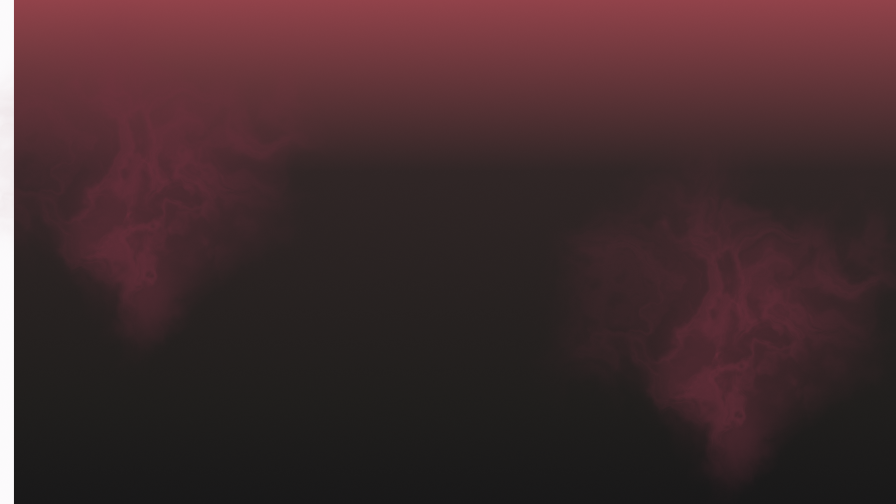
This background is drawn by a WebGL 2 fragment shader. Its source:

```glsl
#version 300 es
precision highp float;
// Dark red gradient with two drifting smoke plumes and a pale strip at the left.

uniform vec2 u_resolution;
out vec4 fragColor;

// Colours
const vec3 FLOOR_COLOR = vec3(0.098, 0.096, 0.098);
const vec3 LOW_COLOR = vec3(0.127, 0.120, 0.114);
const vec3 HORIZON_COLOR = vec3(0.190, 0.150, 0.150);
const vec3 TOP_COLOR = vec3(0.570, 0.260, 0.290);
const vec3 STRIP_COLOR = vec3(0.985, 0.980, 0.985);
const vec3 SMOKE_COLOR = vec3(0.470, 0.195, 0.255);

// Layout, in units of the canvas height
const float LOW_Y = 0.20;
const float HORIZON_Y = 0.66;
const float STRIP_WIDTH = 0.0275;
const float DESIGN_ASPECT = 16.0 / 9.0;
const float SMOKE_OPACITY = 0.60;
const vec2 RIGHT_PLUME = vec2(1.505, 0.086);
const vec2 PLUME_STEP = vec2(-1.168, 0.278);

// Plume lobes measured from its lower tip: centre, radius, strength
const int LOBE_COUNT = 8;
const vec4 LOBES[LOBE_COUNT] = vec4[](
    vec4(-0.015, 0.055, 0.070, 0.60),
    vec4(-0.105, 0.155, 0.125, 0.72),
    vec4(-0.045, 0.270, 0.170, 0.72),
    vec4( 0.110, 0.300, 0.150, 0.50),
    vec4(-0.110, 0.460, 0.150, 0.46),
    vec4( 0.220, 0.370, 0.130, 0.30),
    vec4(-0.310, 0.370, 0.120, 0.36),
    vec4(-0.330, 0.200, 0.095, 0.30));

float hash(vec2 p) {
    vec3 q = fract(vec3(p.xyx) * 0.1031);
    q += dot(q, q.yzx + 33.33);
    return fract((q.x + q.y) * q.z);
}

float noise(vec2 p) {
    vec2 cell = floor(p);
    vec2 f = fract(p);
    f = f * f * (3.0 - 2.0 * f);
    float low = mix(hash(cell), hash(cell + vec2(1, 0)), f.x);
    float high = mix(hash(cell + vec2(0, 1)), hash(cell + vec2(1, 1)), f.x);
    return mix(low, high, f.y);
}

// Layered noise: x holds soft billows, y holds thin bright folds
vec2 billows(vec2 p) {
    vec2 sum = vec2(0.0);
    float weight = 0.5;
    for (int i = 0; i < 5; i++) {
        float n = noise(p);
        sum += weight * vec2(n, 1.0 - abs(2.0 * n - 1.0));
        p = mat2(1.6, 1.2, -1.2, 1.6) * p + 17.3;
        weight *= 0.5;
    }
    return sum;
}

// Opacity of one plume, with p measured from its lower tip
float plume(vec2 p) {
    vec2 seed = p * 6.0 + 40.0;
    vec2 curl = vec2(billows(seed).x, billows(seed + 31.7).x) - 0.5;
    vec2 q = p + curl * 0.16;
    float clear = 1.0;
    for (int i = 0; i < LOBE_COUNT; i++) {
        vec2 d = (q - LOBES[i].xy) / LOBES[i].z;
        clear *= 1.0 - LOBES[i].w * exp(-dot(d, d));
    }
    vec2 detail = billows(p * 11.0 + curl * 5.0 + 70.0);
    float body = 1.0 - clear + 0.30 * (detail.x - 0.5);
    float folds = smoothstep(0.45, 0.95, detail.y);
    return smoothstep(0.08, 0.95, body) * (0.78 + 0.45 * folds);
}

vec3 backdrop(float y) {
    vec3 color = mix(FLOOR_COLOR, LOW_COLOR, clamp(y / LOW_Y, 0.0, 1.0));
    color = mix(color, HORIZON_COLOR, clamp((y - LOW_Y) / (HORIZON_Y - LOW_Y), 0.0, 1.0));
    return mix(color, TOP_COLOR, clamp((y - HORIZON_Y) / (1.0 - HORIZON_Y), 0.0, 1.0));
}

void main() {
    vec2 p = gl_FragCoord.xy / u_resolution;
    p.x *= DESIGN_ASPECT;
    float pixel = DESIGN_ASPECT / u_resolution.x;

    // Gradient and pale strip
    float panel = smoothstep(-0.5, 0.5, (p.x - STRIP_WIDTH) / pixel);
    vec3 color = mix(STRIP_COLOR, backdrop(p.y), panel);

    // Two copies of the same plume
    for (int i = 0; i < 2; i++) {
        float smoke = plume(p - RIGHT_PLUME - float(i) * PLUME_STEP);
        float opacity = SMOKE_OPACITY * mix(0.35, 1.0, panel);
        color = mix(color, SMOKE_COLOR, clamp(smoke * opacity, 0.0, 1.0));
    }

    // Fine dither against banding
    color += (hash(gl_FragCoord.xy) - 0.5) / 255.0;
    fragColor = vec4(color, 1.0);
}
```
